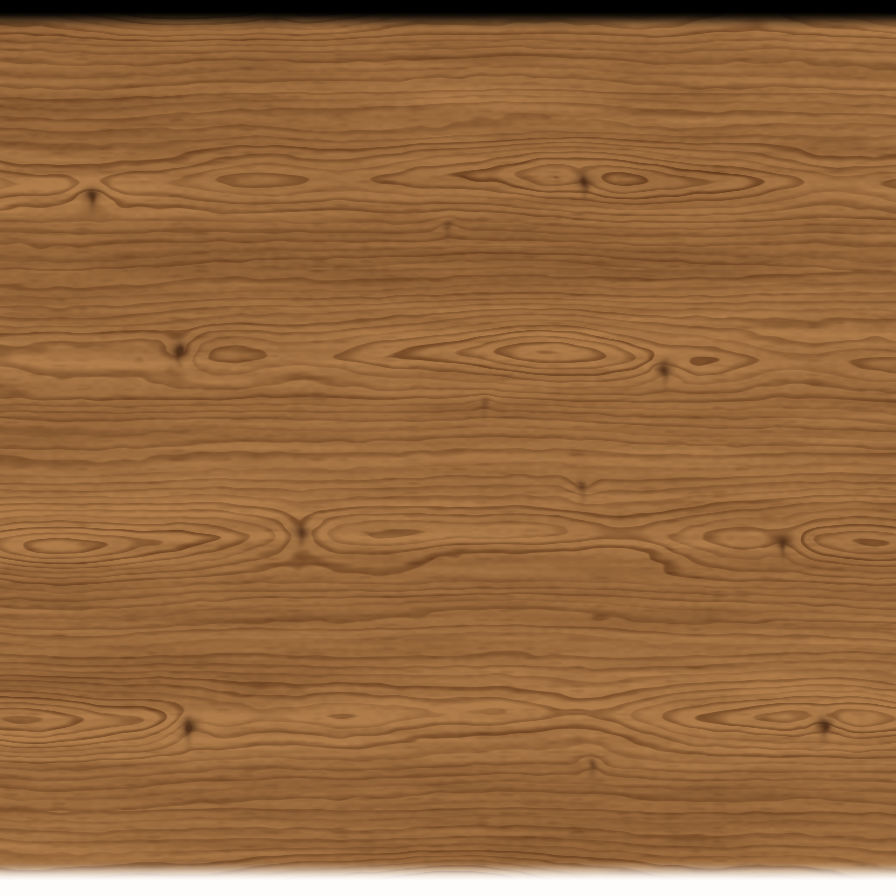
A Shadertoy shader for this texture:

```glsl
// Horizontal brown wood grain with cathedral hearts and knots, fading to black above and white below.

const vec3 LIGHT_WOOD = vec3(0.665, 0.468, 0.275);
const vec3 DARK_WOOD  = vec3(0.440, 0.270, 0.135);
const vec3 KNOT_BROWN = vec3(0.270, 0.150, 0.075);
const vec3 TOP_BLACK  = vec3(0.0);
const vec3 BASE_WHITE = vec3(1.0, 0.992, 0.985);

const float ROW_HEIGHT   = 0.2;    // spacing of the heart rows
const float HEART_WIDTH  = 0.040;  // reach of the cathedral arches
const float HEART_ROUND  = 0.006;  // softness of the arch tips
const float RING_DENSITY = 95.0;   // growth rings per canvas height
const float BASE_TONE    = 0.25;   // 0 is light wood, 1 is dark wood
const vec2  KNOT_SIZE    = vec2(0.011, 0.009);
const vec2  TOP_FADE     = vec2(0.966, 0.988);
const vec2  BASE_FADE    = vec2(0.016, 0.040);

float hash(vec2 p) {
    p = fract(p * vec2(0.1031, 0.1137));
    p += dot(p, p.yx + 33.33);
    return fract((p.x + p.y) * p.x * 7.31 + p.y * 3.17);
}

float noise(vec2 p) {
    vec2 cell = floor(p), f = fract(p);
    f = f * f * (3.0 - 2.0 * f);
    return mix(mix(hash(cell), hash(cell + vec2(1, 0)), f.x),
               mix(hash(cell + vec2(0, 1)), hash(cell + vec2(1, 1)), f.x), f.y);
}

// Layered sines: how far the rings shift along a heart
float archShift(float x, float row) {
    float phase = 6.283 * hash(vec2(row, 4.0));
    return 1.9 * sin(6.5 * x + phase)
         + 0.9 * sin(15.0 * x + 2.3 * phase)
         + 0.35 * sin(34.0 * x + 3.7 * phase);
}

// Dark late wood that builds up slowly and ends sharply
float ringLine(float level) {
    float f = fract(level);
    return smoothstep(0.40, 0.86, f) * (1.0 - smoothstep(0.89, 1.0, f));
}

void mainImage(out vec4 fragColor, in vec2 fragCoord) {
    vec2 uv = fragCoord / iResolution.xy;

    // Rows of hearts along a gently wandering axis
    float wander = 0.004 * sin(7.0 * uv.x + 1.0) + 0.002 * sin(19.0 * uv.x);
    float axisY = uv.y + wander;
    float row = floor(axisY / ROW_HEIGHT + 0.5);
    float offset = axisY - row * ROW_HEIGHT;
    float heart = exp(-pow(offset / HEART_WIDTH, 2.0));

    // Knots: two near each heart, one smaller beside it
    float knotDark = 0.0, knotGlow = 0.0, knotBend = 0.0;
    for (int i = 0; i < 3; i++) {
        vec2 seed = vec2(row * 7.0 + 3.0, float(i) * 5.0 + 11.0);
        float small = i == 2 ? 1.0 : 0.0;
        float side = hash(seed + 31.0) - 0.5;
        vec2 centre = vec2((float(i) + 0.15 + 0.7 * hash(seed)) / 2.0 - 0.7 * small,
                           mix(0.025 * side, 0.055 * sign(side), small));
        vec2 d = vec2(uv.x - centre.x, offset - centre.y);
        d += 0.004 * (vec2(noise(uv * 90.0), noise(uv * 90.0 + 40.0)) - 0.5);
        vec2 q = d / (KNOT_SIZE * mix(1.0, 0.6, small));
        float core = exp(-dot(q, q) * 1.4);
        float scar = exp(-pow(d.x / 0.004, 2.0) - pow((d.y + 0.007) / 0.012, 2.0));
        float strength = mix(0.8, 0.45, small) * (0.6 + 0.4 * hash(seed + 17.0));
        knotDark += strength * (core + 0.5 * scar);
        knotGlow += strength * exp(-dot(q, q) * 0.22);
        knotBend += strength * exp(-dot(q, q) * 0.17);
    }

    // Growth rings: arches near the heart, fine lines away from it
    float level = RING_DENSITY * sqrt(offset * offset + HEART_ROUND * HEART_ROUND);
    level += heart * archShift(uv.x, row) + 2.4 * knotBend;
    level += 1.8 * noise(uv * vec2(1.8, 34.0)) + 0.30 * noise(uv * vec2(45.0, 130.0));
    float ringStrength = 0.35 + 0.65 * hash(vec2(floor(level) + 50.0, 9.0));
    float rings = ringLine(level) * ringStrength * mix(0.38, 0.85, heart);

    // Fibre streaks from broad bands to hairlines
    float broad  = noise(uv * vec2(1.5, 17.0) + 5.0);
    float streak = noise(uv * vec2(4.0, 110.0) + 21.0);
    float fine   = noise(uv * vec2(14.0, 230.0) + 63.0);
    float grit   = noise(uv * vec2(130.0, 330.0) + 87.0);

    // Short dark pores in stretched cells
    vec2 poreGrid = uv * vec2(38.0, 190.0);
    vec2 poreCell = floor(poreGrid), poreAt = fract(poreGrid) - 0.5;
    float pore = step(0.86, hash(poreCell + 140.0))
               * (1.0 - smoothstep(0.15, 0.48, length(poreAt)));

    // Tone and colour
    float tone = BASE_TONE + rings - 0.20 * heart - 0.16 * knotGlow;
    tone += 0.32 * (broad - 0.5) + 0.30 * (streak - 0.5);
    tone += 0.24 * (fine - 0.5) + 0.14 * (grit - 0.5) + 0.14 * pore;
    vec3 color = mix(LIGHT_WOOD, DARK_WOOD, clamp(tone, -0.1, 1.15));
    color = mix(color, KNOT_BROWN, clamp(knotDark, 0.0, 0.85));

    // Soft borders
    color = mix(color, TOP_BLACK, smoothstep(TOP_FADE.x, TOP_FADE.y, uv.y));
    color = mix(BASE_WHITE, color, smoothstep(BASE_FADE.x, BASE_FADE.y, uv.y));
    fragColor = vec4(color, 1.0);
}
```
